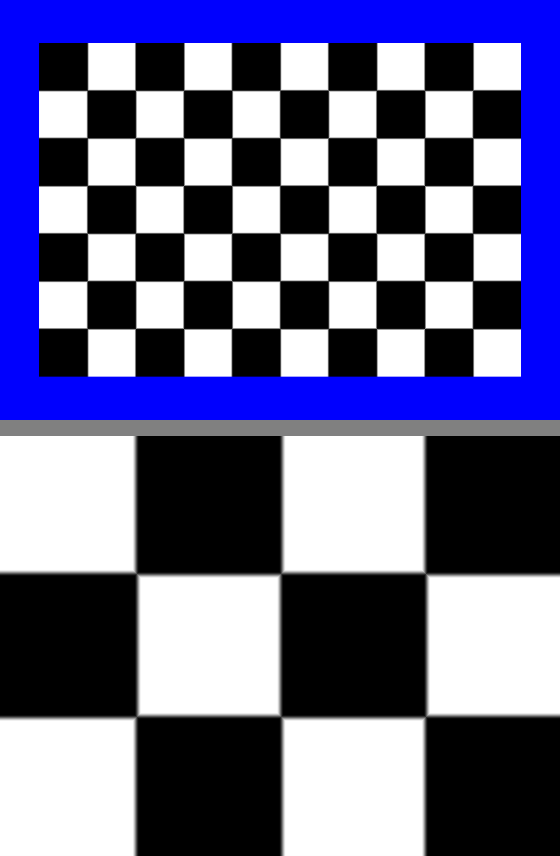
Top, the full canvas; bottom, a detail of the centre.
Give the GLSL for this pattern, as a WebGL 1 fragment shader.

```glsl
precision highp float;
// Black and white checkerboard of ten by seven cells, framed by a plain blue border.
uniform vec2 u_resolution;

const vec2 CANVAS = vec2(4.0 / 3.0, 1.0); // canvas size, in canvas heights
const vec2 CELLS = vec2(10.0, 7.0);
const vec2 BOARD_MIN = vec2(0.0930, 0.1033);
const vec2 BOARD_MAX = vec2(1.2405, 0.8976);
const float GRID_SHIFT = 0.0010;  // inner grid lines sit slightly right
const float CELL_BLUR = 0.0028;   // half width of the soft cell edges
const float DARK_SPREAD = 0.0009; // black cells grow into white ones
const float BORDER_BLUR = 0.0013;

const vec3 BLUE = vec3(0.0, 0.0, 0.995);
const vec3 BLACK = vec3(0.0);
const vec3 WHITE = vec3(1.0);

// Signed distance to a box, negative inside
float boxDistance(vec2 p, vec2 lower, vec2 upper) {
  vec2 d = max(lower - p, p - upper);
  return max(d.x, d.y);
}

// Signed distance to the nearest cell edge, positive in white cells
float checkerDistance(vec2 p, vec2 origin, vec2 cellSize, vec2 count) {
  // Clamping keeps the outer cells free of edges along the border
  vec2 cell = clamp((p - origin) / cellSize, vec2(0.5), count - 0.5);
  vec2 edge = (0.5 - abs(fract(cell) - 0.5)) * cellSize;
  vec2 index = floor(cell);
  float parity = mod(index.x + index.y, 2.0);
  return (parity * 2.0 - 1.0) * min(edge.x, edge.y);
}

void main() {
  vec2 p = gl_FragCoord.xy / u_resolution * CANVAS;

  // Checkered cells
  vec2 cellSize = (BOARD_MAX - BOARD_MIN) / CELLS;
  vec2 origin = BOARD_MIN + vec2(GRID_SHIFT, 0.0);
  float checker = checkerDistance(p, origin, cellSize, CELLS);
  float white = smoothstep(-CELL_BLUR, CELL_BLUR, checker - DARK_SPREAD);
  vec3 board = mix(BLACK, WHITE, white);

  // Blue border, continuous across the canvas edges
  float outside = boxDistance(p, BOARD_MIN, BOARD_MAX);
  float border = smoothstep(-BORDER_BLUR, BORDER_BLUR, outside);
  gl_FragColor = vec4(mix(board, BLUE, border), 1.0);
}
```
